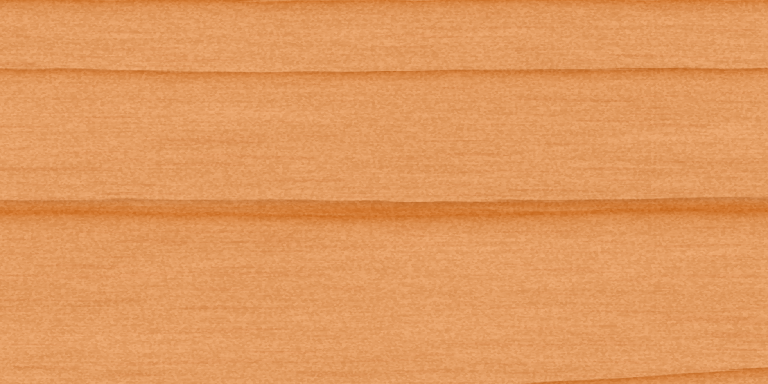
Reproduce this texture procedurally as a WebGL 1 fragment shader.

```glsl
precision highp float;
// Planed softwood: pale earlywood crossed by a few thin dark growth rings.
// Stretched cellular noise makes the pores and fibres; layered sines bend the
// rings, each with a crisp upper edge and an orange fade below.
uniform vec2 u_resolution;

vec3 hash3(vec2 cell) {
  vec3 q = fract(cell.xyx * vec3(0.1031, 0.1030, 0.0973));
  q += dot(q, q.yxz + 33.33);
  return fract((q.xxy + q.yzz) * q.zyx);
}

// Cellular noise: random tones of nearby points, blended by distance.
float cellular(vec2 p) {
  vec2 base = floor(p);
  float total = 0.0, weight = 0.0;
  for (int j = -1; j <= 1; j++) {
    for (int i = -1; i <= 1; i++) {
      vec2 cell = base + vec2(float(i), float(j));
      vec3 h = hash3(cell + 57.0);
      vec2 d = cell + h.xy - p;
      float w = exp(-6.0 * dot(d, d));
      total += w * h.z;
      weight += w;
    }
  }
  return total / weight;
}

// Small bends along a ring.
float wobble(float x, float phase) {
  return 0.0018 * sin(5.3 * x + phase) + 0.0011 * sin(13.0 * x + 2.3 * phase)
       + 0.0006 * sin(31.0 * x + 4.1 * phase);
}

// Latewood: abrupt at depth zero, fading downwards.
float ring(float depth, float fade) {
  return smoothstep(-0.003, 0.003, depth) * exp(-max(depth, 0.0) / fade);
}

float latewood(float depth) {
  return 0.85 * ring(depth, 0.011) + 0.28 * ring(depth, 0.032);
}

void main() {
  vec2 p = gl_FragCoord.xy / u_resolution.y;

  // Grain, from pores to broad bands
  float pores = cellular(p * vec2(170.0, 250.0)) - 0.5;
  float fibre = cellular(p * vec2(8.0, 220.0) + 11.0) - 0.5;
  float strand = cellular(p * vec2(3.0, 95.0) + 37.0) - 0.5;
  float band = cellular(p * vec2(0.8, 15.0) + 71.0) - 0.5;
  float tone = 2.0 * pores + 0.8 * fibre + 0.35 * strand + 0.45 * band;
  vec3 color = vec3(0.895, 0.618, 0.389);

  // Sparse reddish streaks
  float streak = smoothstep(0.22, 0.45, cellular(p * vec2(6.0, 150.0) + 93.0) - 0.5);
  color = mix(color, vec3(0.85, 0.53, 0.29), 0.3 * streak);

  // Depth below each ring edge
  float dip = exp(-2.5 * (p.x - 0.85) * (p.x - 0.85));
  float y = p.y + 0.005 * fibre + 0.003 * strand;
  float top = 1.001 + wobble(p.x, 0.7) - y;
  float high = 0.823 - 0.010 * dip + wobble(p.x, 2.1) - y;
  float upper = 0.483 - 0.006 * dip + wobble(p.x, 4.0) - y;
  float lower = 0.452 - 0.015 * dip + wobble(p.x, 5.2) - y;
  float bottom = 0.072 * (p.x - 1.38) + wobble(p.x, 1.3) - y;

  // Double ring: brown upper edge, streaky middle, dark lower line
  float inside = smoothstep(-0.003, 0.003, upper) * (1.0 - smoothstep(-0.004, 0.004, lower));
  float line = smoothstep(-0.009, 0.003, lower) * exp(-max(lower, 0.0) / 0.014);
  float late = inside * (0.58 + 0.8 * strand + 0.4 * fibre) + 0.85 * line
             + 0.28 * ring(lower, 0.035);
  late += latewood(top) + latewood(high) + latewood(bottom);
  color = mix(color, vec3(0.82, 0.46, 0.175), clamp(late, 0.0, 1.0));

  // Greyish brown on the crisp edges
  float edge = ring(upper, 0.008) + 0.8 * ring(high, 0.004) + 0.6 * ring(bottom, 0.004);
  color = mix(color, vec3(0.74, 0.45, 0.23), 0.6 * min(edge, 1.0));

  color += tone * vec3(0.030, 0.041, 0.050);
  gl_FragColor = vec4(color, 1.0);
}
```
